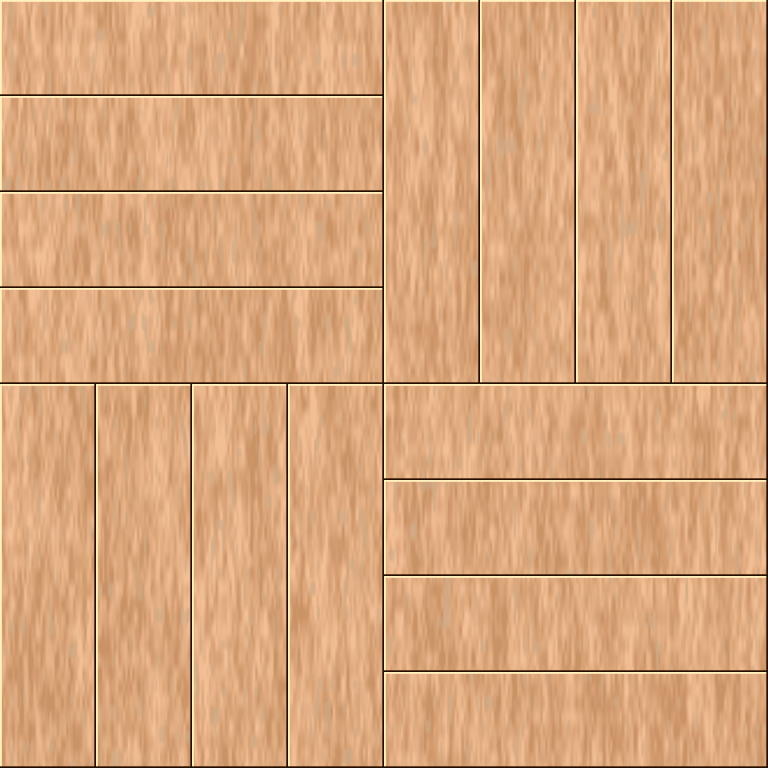
Write a Shadertoy shader that draws this texture.

```glsl
// Parquet of 2 x 2 blocks, each made of four planks that lie or stand in turn.
// Every plank has a cream bevel on its left and top, a dark gap on its right and
// bottom, and upright wood grain built from stretched value noise.

const float BLOCKS = 2.0;
const float PLANKS_PER_BLOCK = 4.0;
const float BEVEL_WIDTH = 0.0024;
const float GAP_WIDTH = 0.0022;
const int SAMPLES = 3;

const vec3 WOOD_DARK = vec3(0.79, 0.575, 0.40);
const vec3 WOOD_LIGHT = vec3(0.95, 0.745, 0.58);
const vec3 WOOD_GREY = vec3(0.81, 0.67, 0.53);
const vec3 BEVEL_COLOR = vec3(1.0, 0.94, 0.74);
const vec3 GAP_COLOR = vec3(0.15, 0.06, 0.0);

float hash(vec2 p) {
    return fract(sin(dot(p, vec2(127.1, 311.7))) * 43758.5453);
}

float valueNoise(vec2 p) {
    vec2 i = floor(p);
    vec2 f = fract(p);
    f = f * f * (3.0 - 2.0 * f);
    float bottom = mix(hash(i), hash(i + vec2(1.0, 0.0)), f.x);
    float top = mix(hash(i + vec2(0.0, 1.0)), hash(i + vec2(1.0, 1.0)), f.x);
    return mix(bottom, top, f.y);
}

// Upright fibres: broad bands, medium streaks and fine pores.
vec3 woodGrain(vec2 p, vec2 seed) {
    vec2 offset = 40.0 * vec2(hash(seed + 3.7), hash(seed + 9.2));
    float bands = valueNoise(p * vec2(55.0, 5.0) + offset);
    float streaks = valueNoise(p * vec2(170.0, 22.0) + offset.yx);
    float pores = valueNoise(p * vec2(330.0, 55.0) + offset + 17.0);
    float tone = 0.26 * bands + 0.38 * streaks + 0.36 * pores;
    tone = 0.5 + 1.9 * (tone - 0.5) + 0.05 * (hash(seed) - 0.5);
    vec3 color = mix(WOOD_DARK, WOOD_LIGHT, clamp(tone, 0.0, 1.0));

    // Sparse greyish flecks.
    float fleck = valueNoise(p * vec2(210.0, 32.0) + offset.yx + 61.0);
    return mix(color, WOOD_GREY, 0.7 * smoothstep(0.75, 0.9, fleck));
}

// Coverage of a line of the given width that starts at distance zero.
float edgeLine(float dist, float width, float blur) {
    return 1.0 - smoothstep(width - blur, width + blur, dist);
}

vec3 parquet(vec2 uv, float blur) {
    // Blocks on one diagonal stand, those on the other lie.
    vec2 block = floor(uv * BLOCKS);
    bool standing = mod(block.x + block.y, 2.0) < 0.5;
    vec2 split = standing ? vec2(PLANKS_PER_BLOCK, 1.0) : vec2(1.0, PLANKS_PER_BLOCK);
    vec2 count = BLOCKS * split;
    vec2 plank = floor(uv * count);
    vec2 nearEdge = fract(uv * count) / count;
    vec2 farEdge = 1.0 / count - nearEdge;

    // Wood, then bevel, then gap.
    vec3 color = woodGrain(uv, plank + 13.0 * block);
    float bevel = min(nearEdge.x, farEdge.y);
    float gap = min(farEdge.x, nearEdge.y);
    color = mix(color, BEVEL_COLOR, edgeLine(bevel, BEVEL_WIDTH, blur));
    return mix(color, GAP_COLOR, edgeLine(gap, GAP_WIDTH, blur));
}

void mainImage(out vec4 fragColor, in vec2 fragCoord) {
    float blur = 0.4 / min(iResolution.x, iResolution.y);
    vec3 sum = vec3(0.0);
    // Average a small grid of samples inside each pixel.
    for (int j = 0; j < SAMPLES; j++) {
        for (int i = 0; i < SAMPLES; i++) {
            vec2 jitter = (vec2(i, j) + 0.5) / float(SAMPLES) - 0.5;
            sum += parquet((fragCoord + jitter) / iResolution.xy, blur);
        }
    }
    fragColor = vec4(sum / float(SAMPLES * SAMPLES), 1.0);
}
```
